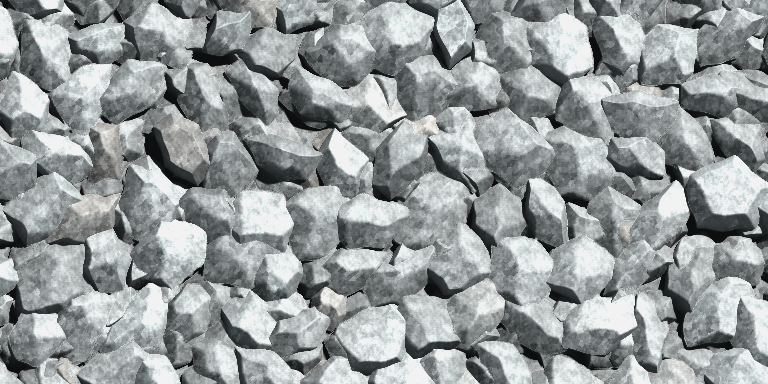
Write a WebGL 1 fragment shader that draws this texture.

```glsl
precision highp float;
// Crushed grey gravel in hard sunlight. Every stone is a polyhedron cut by
// random planes; two staggered grids of them overlap as one height field,
// which is lit per facet and sampled toward the sun for cast shadows.
uniform vec2 u_resolution;

const float BIG_CELL = 0.148;      // grid spacing, in canvas heights
const float SMALL_CELL = 0.108;
const float BIG_LIFT = 0.026;      // how far the upper stones sit above the bed
const float TOP_HEIGHT = 0.37;     // stone height, in cells
const float JITTER = 0.44;
const float MAX_REACH = 0.78;
const float EDGE_ROUNDING = 0.045;
const float CHIP_SCALE = 62.0;
const float CHIP_SLOPE = 0.38;
const float MOTTLE = 0.075;
const float SHADOW_STEP = 0.014;
const float SUN_STRENGTH = 0.79;
const vec3 SUN = vec3(0.40, 0.50, 0.768);
const vec3 STONE_TINT = vec3(0.985, 1.0, 0.993);
const vec3 WARM_TINT = vec3(1.03, 0.99, 0.95);
const vec3 SHADE_TINT = vec3(0.90, 1.0, 1.03);

float hash(vec2 p) {
  return fract(sin(dot(p, vec2(12.71, 31.17))) * 1437.5);
}

// Smooth minimum of two planes stored as (height, gradient).
vec3 softMin(vec3 a, vec3 b) {
  float t = clamp(0.5 + 0.5 * (b.x - a.x) / EDGE_ROUNDING, 0.0, 1.0);
  vec3 s = mix(b, a, t);
  s.x -= EDGE_ROUNDING * t * (1.0 - t);
  return s;
}

// One stone: a tilted top cut by six flanks of random turn and steepness.
vec3 stone(vec2 q, float seed) {
  vec4 r = fract(seed * vec4(23.7, 61.3, 113.9, 171.1));
  vec2 axis = vec2(cos(r.x * 6.2832), sin(r.x * 6.2832));
  float major = mix(0.54, 0.72, r.y);
  float minor = major * mix(0.58, 0.96, r.z);
  mat2 squash = mat2(axis.x / major, -axis.y / minor, axis.y / major, axis.x / minor);
  vec2 u = squash * q;
  vec2 tilt = 0.45 * (r.wy - 0.5);
  vec3 s = vec3(TOP_HEIGHT + dot(tilt, u), tilt);
  vec2 spoke = vec2(1.0, 0.0);
  for (int k = 0; k < 6; k++) {
    vec2 rnd = fract(seed * vec2(37.3, 53.9) * (float(k) + 1.3));
    vec2 dir = normalize(spoke + vec2(-spoke.y, spoke.x) * (rnd.x - 0.5) * 0.9);
    float slope = mix(0.32, 1.5, rnd.y * rnd.y);
    s = softMin(s, vec3((1.0 - dot(u, dir)) * slope, -dir * slope));
    spoke = vec2(0.5 * spoke.x - 0.866 * spoke.y, 0.866 * spoke.x + 0.5 * spoke.y);
  }
  s.yz = s.yz * squash;
  float far = length(q) + 0.0001;
  return softMin(s, vec3((MAX_REACH - far) * 2.5, -2.5 * q / far));
}

// Lays one grid over the bed, blending at edges: (height, gradient, seed).
vec4 addLayer(vec4 bed, vec2 p, float cell, float lift, float salt) {
  vec2 g = p / cell;
  for (int j = 0; j < 2; j++) {
    float row = floor(g.y) + float(j);
    float x = g.x + 0.5 * mod(row, 2.0);
    for (int i = 0; i < 2; i++) {
      vec2 id = vec2(floor(x) + float(i), row);
      float seed = hash(id + salt);
      vec3 r = fract(seed * vec3(17.9, 83.3, 139.7));
      vec3 s = stone(vec2(x, g.y) - id - JITTER * (r.xy - 0.5), seed);
      float z = s.x * cell + lift + 0.024 * r.z;
      float cover = min(smoothstep(0.0, 0.035, s.x), smoothstep(-0.002, 0.002, z - bed.x));
      bed = mix(bed, vec4(z, s.yz, seed), cover);
    }
  }
  return bed;
}

vec4 surface(vec2 p) {
  p += 0.016 * sin(p.yx * 8.3 + 1.0) + 0.0022 * sin(p.yx * 71.0);
  vec4 bed = addLayer(vec4(0.0, 0.0, 0.0, 0.5), p, SMALL_CELL, 0.0, 41.0);
  return addLayer(bed, p, BIG_CELL, BIG_LIFT, 13.0);
}

// Cellular noise: random slope of the nearest chip.
vec2 chips(vec2 p) {
  float nearest = 9.0;
  vec2 slope = vec2(0.0);
  for (int j = 0; j < 2; j++) {
    for (int i = 0; i < 2; i++) {
      vec2 id = floor(p) + vec2(float(i), float(j));
      vec2 r = fract(hash(id) * vec2(19.7, 87.1)) - 0.5;
      vec2 d = id + 0.8 * r - p;
      if (dot(d, d) < nearest) { nearest = dot(d, d); slope = r; }
    }
  }
  return slope;
}

// Layered sines, turned and warped at each octave.
float mottle(vec2 p) {
  float sum = 0.0, gain = 0.85;
  for (int k = 0; k < 4; k++) {
    p = mat2(0.8, 0.6, -0.6, 0.8) * p * 2.0 + 3.1;
    sum += gain * sin(p.x + 1.7 * sin(p.y * 0.8)) * sin(p.y + sum);
    gain *= 0.88;
  }
  return sum;
}

float castShadow(vec2 p, float z) {
  float shade = 0.0;
  vec2 toSun = normalize(SUN.xy);
  for (int k = 0; k < 4; k++) {
    float t = (float(k) + 0.6) * SHADOW_STEP;
    float over = surface(p + toSun * t).x - z - t * SUN.z / 0.64;
    shade = max(shade, smoothstep(0.0, 0.006, over));
  }
  return shade;
}

void main() {
  vec2 p = gl_FragCoord.xy / u_resolution.y;
  vec4 s = surface(p);
  vec2 grain = p + s.w * 5.0;
  vec2 rough = chips(grain * CHIP_SCALE) + 0.6 * chips(grain * CHIP_SCALE * 2.3);
  float sun = max(dot(normalize(vec3(-s.yz - CHIP_SLOPE * rough, 1.0)), SUN), 0.0);
  float albedo = mix(0.83, 1.08, s.w) + MOTTLE * mottle(grain * 32.0);
  float sky = mix(0.06, 0.23, smoothstep(0.0, 0.085, s.x));
  float lit = SUN_STRENGTH * sun * (1.0 - castShadow(p, s.x));
  vec3 tint = mix(STONE_TINT, WARM_TINT, smoothstep(0.88, 0.96, fract(s.w * 17.0)));
  gl_FragColor = vec4(min(albedo * (sky * SHADE_TINT + lit * tint), 0.95), 1.0);
}
```
